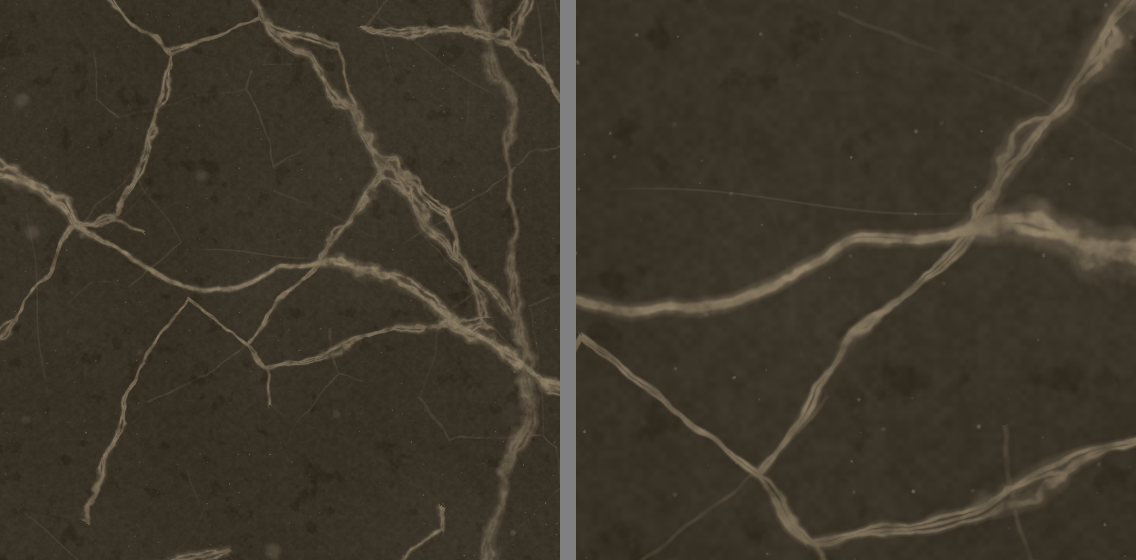
Left: the whole. Right: its middle third, enlarged.
Write a WebGL 2 fragment shader that draws this texture.

```glsl
#version 300 es
precision highp float;
// Dark brown marble crossed by braided tan veins, hairlines and pale specks.
uniform vec2 u_resolution;
out vec4 fragColor;

float hash(vec2 p) {
  return fract(sin(dot(p, vec2(127.1, 311.7))) * 43758.5453);
}

vec2 hash2(vec2 p) {
  return vec2(hash(p), hash(p + vec2(37.2, 17.9)));
}

float noise(vec2 p) {
  vec2 i = floor(p), f = fract(p);
  f = f * f * (3.0 - 2.0 * f);
  return mix(mix(hash(i), hash(i + vec2(1, 0)), f.x),
             mix(hash(i + vec2(0, 1)), hash(i + vec2(1, 1)), f.x), f.y);
}

float fbm(vec2 p) {
  float sum = 0.0, amp = 0.5;
  for (int i = 0; i < 5; i++) {
    sum += amp * noise(p);
    p = mat2(1.6, 1.2, -1.2, 1.6) * p + 7.3;
    amp *= 0.5;
  }
  return sum;
}

vec2 wander(vec2 p) {
  return vec2(fbm(p), fbm(p + vec2(51.7, 23.1))) - 0.48;
}

// Vein profile: x is the bright thread, y the translucent haze around it
vec2 vein(float d, float thread, float haze) {
  float px = 1.0 / u_resolution.y;
  return vec2(smoothstep(thread + px, thread * 0.2, d),
              smoothstep(haze + px, haze * 0.35, d));
}

// Cracks along cell borders; every border has its own strength
vec2 network(vec2 p, float scale, float strand, float swell) {
  p *= scale;
  vec2 base = floor(p), home = base, toHome = vec2(9);
  for (int y = -1; y <= 1; y++)
    for (int x = -1; x <= 1; x++) {
      vec2 cell = base + vec2(x, y);
      vec2 r = cell + hash2(cell + scale) - p;
      if (dot(r, r) < dot(toHome, toHome)) { toHome = r; home = cell; }
    }
  vec2 result = vec2(0);
  for (int y = -2; y <= 2; y++)
    for (int x = -2; x <= 2; x++) {
      if (x == 0 && y == 0) continue;
      vec2 cell = home + vec2(x, y);
      vec2 r = cell + hash2(cell + scale) - p;
      float d = dot(0.5 * (toHome + r), normalize(r - toHome)) / scale;
      float s = hash(home + cell + scale * 3.0);
      float shown = smoothstep(0.25, 0.7, s) * step(0.72 * min(strand, 1.0), s);
      result = max(result, shown * vein(d, 0.0013 + 0.0018 * s * swell,
                                        0.002 + 0.009 * s * s * swell));
    }
  return result;
}

// Soft ragged spots, at most one in each grid cell
float specks(vec2 p, float scale, float chance, float size) {
  vec2 cell = floor(p * scale);
  vec2 r = fract(p * scale) - 0.3 - 0.4 * hash2(cell);
  float radius = size * (0.4 + hash(cell + 5.1));
  float d = length(r) + size * 1.4 * (fbm(p * scale * 5.0) - 0.48);
  return smoothstep(radius, radius * 0.2, d) * step(hash(cell + 9.4), chance) * hash(cell + 2.7);
}

void main() {
  vec2 p = gl_FragCoord.xy / u_resolution.y;
  float px = 1.0 / u_resolution.y;

  // Stone ground with clouds and fine grain
  float grain = noise(p * 270.0) + noise(p * 130.0 + 8.0) - 1.0;
  vec3 color = vec3(0.224, 0.196, 0.149) + 0.022 * grain + 0.045 * (fbm(p * 4.0 + 3.0) - 0.48);
  color -= 0.03 * smoothstep(0.62, 0.75, fbm(p * 34.0 + 60.0));

  // Braided strands of the trunks and of the crack network
  float swell = smoothstep(0.3, 0.68, fbm(p * 6.0 + 11.0));
  vec2 bend = 0.12 * wander(p * 3.0) + 0.024 * wander(p * 15.0 + 30.0);
  vec2 veins = vec2(0);
  for (int k = 0; k < 3; k++) {
    float strand = float(k);
    vec2 q = p + bend;
    q += min(strand, 1.0) * (0.012 + 0.05 * swell) * wander(p * 17.0 + strand * 9.0);
    float thread = 0.0018 + 0.0022 * swell, haze = 0.005 + 0.009 * swell;
    float across = abs(q.y - 0.64 + 0.26 * q.x - 0.055 * cos(10.0 * q.x)) / 1.15;
    float slant = abs(q.x - 0.49 - 0.75 * (1.0 - q.y)) / 1.25;
    float upright = abs(q.x - 0.93 + 0.3 * (q.y - 0.5) * (q.y - 0.5));
    veins = max(veins, vein(across, thread * 1.15, haze));
    veins = max(veins, 0.75 * vein(slant, thread, haze) * smoothstep(0.4, 0.45, p.y));
    veins = max(veins, vec2(0.45, 0.8) * vein(upright, thread, haze));
    veins = max(veins, vec2(0.8, 0.75) * network(q, 3.1, strand, swell));
  }
  vec2 fineBend = p + bend * 0.7 + 0.3;
  veins.x = max(veins.x, 0.28 * network(fineBend, 5.3, 0.0, 0.0).x * smoothstep(0.35, 0.6, fbm(p * 5.0)));

  // Straight faint scratches
  float scratches = 0.0;
  for (int i = 0; i < 14; i++) {
    vec2 seed = vec2(float(i), 4.7);
    float angle = 6.2832 * hash(seed + 1.3);
    vec2 r = mat2(cos(angle), sin(angle), -sin(angle), cos(angle)) * (p - hash2(seed));
    float reach = 0.03 + 0.16 * hash(seed + 6.1);
    float line = smoothstep(1.3 * px + 0.0004, 0.0, abs(r.y + 0.004 * sin(r.x * 25.0)));
    scratches = max(scratches, line * smoothstep(reach, reach * 0.5, abs(r.x)) * hash(seed + 3.0));
  }

  // Crumbly mineral colouring
  float grit = fbm(p * 85.0);
  color = mix(color, vec3(0.40, 0.36, 0.295), clamp(veins.y * (0.1 + 0.95 * grit), 0.0, 1.0));
  color = mix(color, vec3(0.56, 0.50, 0.40), clamp(veins.x * (0.1 + 1.15 * grit), 0.0, 1.0));
  color = mix(color, vec3(0.42, 0.39, 0.36), 0.3 * scratches);
  color = mix(color, vec3(0.46, 0.42, 0.34), 0.7 * specks(p, 55.0, 0.22, 0.09));
  color = mix(color, vec3(0.40, 0.37, 0.31), 0.6 * specks(p + 0.13, 9.0, 0.35, 0.12));
  fragColor = vec4(color, 1.0);
}
```
